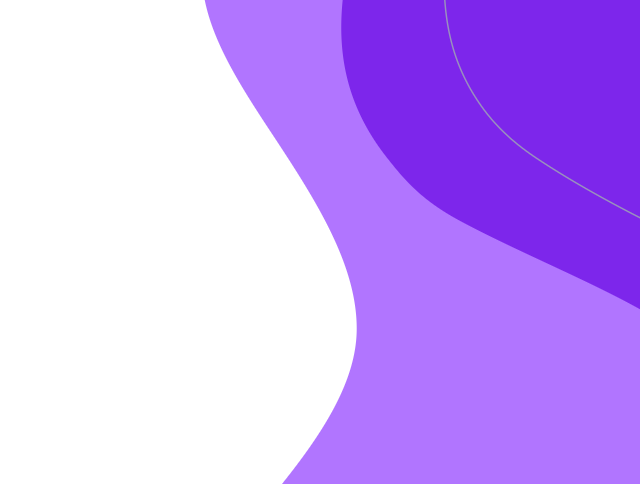
Reproduce this background procedurally as a Shadertoy shader.

```glsl
// Flowing violet waves over white, with a thin grey contour line in the upper right.

const vec3 WHITE = vec3(1.0);
const vec3 LILAC = vec3(0.695, 0.46, 1.0);
const vec3 VIOLET = vec3(0.49, 0.15, 0.92);
const vec3 GREY = vec3(0.60, 0.57, 0.74);
const float LINE_HALF_WIDTH = 0.0015;

// Cubic Hermite span between knots (y, x, dx/dy); returns position and slope.
// Past either end the curve carries on as a straight line.
vec2 hermiteSpan(float y, vec3 a, vec3 b) {
    float h = b.x - a.x;
    float t = clamp((y - a.x) / h, 0.0, 1.0);
    float s = 1.0 - t;
    float x = mix(a.y, b.y, t * t * (3.0 - 2.0 * t))
            + h * t * s * (s * a.z - t * b.z);
    float slope = 6.0 * t * s * (b.y - a.y) / h
                + s * (1.0 - 3.0 * t) * a.z + t * (3.0 * t - 2.0) * b.z;
    return vec2(x + slope * (y - mix(a.x, b.x, t)), slope);
}

// Approximate signed distance to a spline, positive on its right side.
float curveDistance(vec2 p, vec3 knots[4]) {
    vec2 curve = hermiteSpan(p.y, knots[0], knots[1]);
    for (int i = 1; i < 3; i++) {
        if (p.y > knots[i].x) curve = hermiteSpan(p.y, knots[i], knots[i + 1]);
    }
    return (p.x - curve.x) / sqrt(1.0 + curve.y * curve.y);
}

// Antialiased coverage of the region where the distance is positive.
float coverage(float d, float pixel) {
    return clamp(d / pixel + 0.5, 0.0, 1.0);
}

void mainImage(out vec4 fragColor, in vec2 fragCoord) {
    // Units of canvas height, measured downward from the top edge
    float pixel = 1.0 / iResolution.y;
    vec2 p = vec2(fragCoord.x, iResolution.y - fragCoord.y) * pixel;

    // Knots as (y, x, dx/dy)
    vec3 outerWave[4] = vec3[4](
        vec3(0.0, 0.423, 0.2), vec3(0.275, 0.561, 0.66),
        vec3(0.679, 0.737, 0.0), vec3(1.0, 0.5825, -0.8));
    vec3 innerWave[4] = vec3[4](
        vec3(0.0, 0.708, -0.1), vec3(0.3265, 0.8, 0.79),
        vec3(0.4553, 0.9485, 1.85), vec3(0.6375, 1.3196, 1.8));
    vec3 contour[4] = vec3[4](
        vec3(0.0, 0.919, 0.07), vec3(0.2148, 0.9914, 0.69),
        vec3(0.3265, 1.108, 1.5), vec3(0.4485, 1.3196, 1.95));

    // Layers from back to front
    vec3 color = mix(WHITE, LILAC, coverage(curveDistance(p, outerWave), pixel));
    color = mix(color, VIOLET, coverage(curveDistance(p, innerWave), pixel));
    float stroke = LINE_HALF_WIDTH - abs(curveDistance(p, contour));
    color = mix(color, GREY, coverage(stroke, pixel));

    fragColor = vec4(color, 1.0);
}
```
